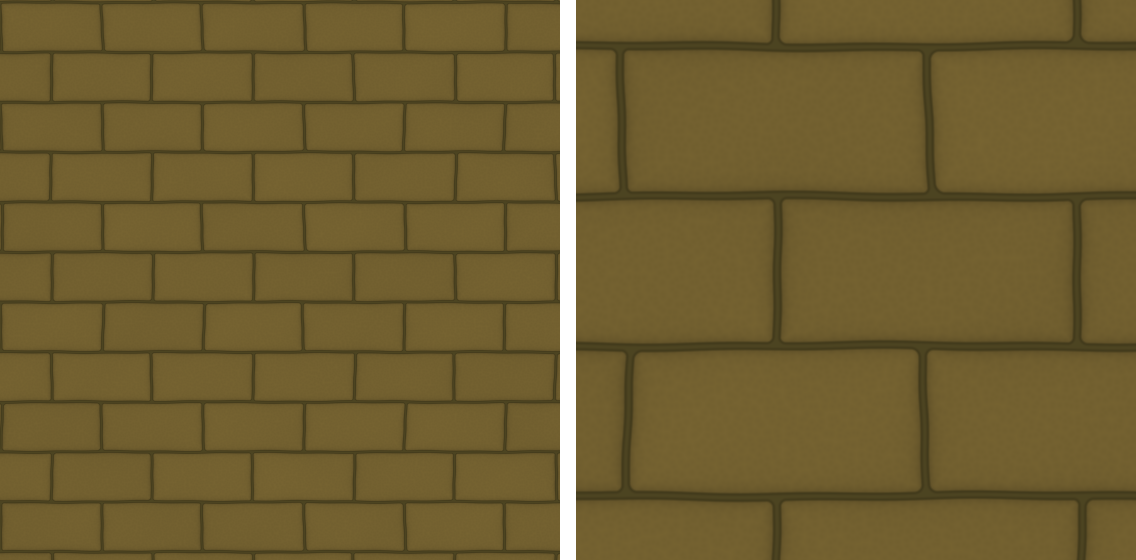
Left: the whole. Right: its middle third, enlarged.
Reproduce this texture procedurally as a Shadertoy shader.

```glsl
// Running-bond wall of olive-ochre bricks with thin dark mortar joints.
// Each joint gets a hashed shift and lean, each brick is a rounded distance
// field with a shaded rim, and cellular noise plus layered sines add wear.

const vec2 BRICK_SIZE = vec2(0.1799, 0.0892);
const vec2 WALL_ORIGIN = vec2(0.0026, 0.0042);
const float JOINT_HALF_WIDTH = 0.0025;
const float CORNER_RADIUS = 0.0048;

const vec3 BRICK_COLOR = vec3(0.453, 0.380, 0.188);
const vec3 MORTAR_COLOR = vec3(0.300, 0.265, 0.130);
const vec3 CREASE_COLOR = vec3(0.255, 0.225, 0.105);

float hash(vec2 p) {
    p = fract(p * vec2(0.1031, 0.1137));
    p += dot(p, p.yx + 33.33);
    return fract((p.x + p.y) * p.x * 47.3);
}

// Distance to the nearest jittered feature point
float cellular(vec2 p) {
    vec2 cell = floor(p);
    float nearest = 2.0;
    for (int y = -1; y <= 1; y++) {
        for (int x = -1; x <= 1; x++) {
            vec2 id = cell + vec2(x, y);
            vec2 point = id + vec2(hash(id + 17.0), hash(id + 71.0));
            nearest = min(nearest, distance(p, point));
        }
    }
    return nearest;
}

// Broad, cloudy variation in -1..1
float layeredSines(vec2 p) {
    float sum = sin(p.x * 17.0 + 2.0 * sin(p.y * 11.0));
    sum += 0.6 * sin(p.y * 37.0 + 1.5 * sin(p.x * 29.0));
    sum += 0.4 * sin(dot(p, vec2(61.0, 47.0)));
    return sum * 0.5;
}

// Horizontal position of a vertical joint; height runs -0.5..0.5 in the row
float jointX(float column, float row, float height) {
    vec2 id = vec2(column, row) + 40.0;
    float stagger = 0.5 * mod(row, 2.0);
    float shift = (hash(id) - 0.5) * 0.0042;
    float lean = hash(id + 9.0) - 0.5;
    lean *= abs(lean) * 0.018;
    return WALL_ORIGIN.x + (column + stagger) * BRICK_SIZE.x
         + shift + lean * height;
}

// Positive inside a rounded brick, given distances to its joint centres
float brickDistance(vec2 toJoint, float radius) {
    vec2 inset = toJoint - JOINT_HALF_WIDTH;
    vec2 corner = max(radius - inset, 0.0);
    return min(max(inset.x, radius), max(inset.y, radius)) - length(corner);
}

void mainImage(out vec4 fragColor, in vec2 fragCoord) {
    vec2 p = fragCoord / iResolution.xy;
    p.y = 1.0 - p.y;
    float pixel = 1.0 / min(iResolution.x, iResolution.y);

    // Slightly uneven courses
    vec2 q = p;
    q.y += 0.0006 * sin(p.x * 23.0 + p.y * 51.0)
         + 0.0004 * sin(p.x * 67.0 - p.y * 38.0);
    q.x += 0.0003 * sin(p.y * 140.0 + p.x * 31.0);

    // Locate the brick between its two leaning joints
    float course = (q.y - WALL_ORIGIN.y) / BRICK_SIZE.y;
    float row = floor(course);
    float height = fract(course) - 0.5;
    float stagger = 0.5 * mod(row, 2.0);
    float column = floor((q.x - WALL_ORIGIN.x) / BRICK_SIZE.x - stagger);
    column -= 1.0 - step(jointX(column, row, height), q.x);
    column += step(jointX(column + 1.0, row, height), q.x);

    float left = q.x - jointX(column, row, height);
    float right = jointX(column + 1.0, row, height) - q.x;
    float vertical = (0.5 - abs(height)) * BRICK_SIZE.y;
    vec2 brickId = vec2(column, row) + 90.0;
    float radius = CORNER_RADIUS * mix(0.6, 1.1, hash(brickId));
    float d = brickDistance(vec2(min(left, right), vertical), radius);

    // Brick face: tint, clouding, fine grain and darkened rim
    float tone = 1.0 + 0.018 * (hash(brickId + 5.0) - 0.5);
    tone += 0.010 * layeredSines(p);
    tone += 0.035 * (cellular(p * 230.0) - 0.5);
    float inside = max(d, 0.0);
    tone -= 0.13 * exp(-inside / 0.0025) + 0.04 * exp(-inside / 0.009);
    vec3 face = BRICK_COLOR * tone;

    // Mortar: dark creases along the brick edges, lighter in the middle
    float middle = smoothstep(0.0004, 0.0024, -d);
    vec3 mortar = mix(CREASE_COLOR, MORTAR_COLOR, middle);

    float softness = max(pixel * 0.75, 0.0009);
    vec3 color = mix(mortar, face, smoothstep(-softness, softness, d));
    fragColor = vec4(color, 1.0);
}
```
